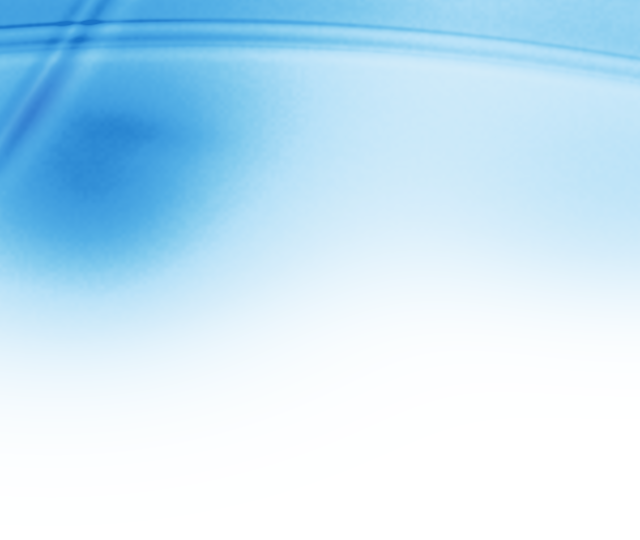
Write a Shadertoy shader that draws this background.

```glsl
#define HAZE_AMOUNT 0.64
#define CORE_AMOUNT 0.33
#define SKY_AMOUNT 0.20
#define ARC_PEAK vec2(0.30, 0.962)
#define ARC_BEND 0.145
#define STREAK_TOP 0.165
#define STREAK_SLOPE 0.55
#define GRAIN_AMOUNT 0.035
#define GRAIN_CELLS vec2(150.0, 126.0)
#define VIOLET vec3(0.25, 0.45, 0.80)

float hash(vec2 cell) {
    return fract(sin(dot(cell, vec2(127.1, 311.7))) * 43758.5);
}

// Smooth value noise
float noise(vec2 p) {
    vec2 cell = floor(p);
    vec2 f = fract(p);
    f = f * f * (3.0 - 2.0 * f);
    float low = mix(hash(cell), hash(cell + vec2(1.0, 0.0)), f.x);
    float high = mix(hash(cell + vec2(0.0, 1.0)), hash(cell + 1.0), f.x);
    return mix(low, high, f.y);
}

// Soft elliptical glow
float glow(vec2 p, vec2 center, vec2 radius) {
    vec2 q = (p - center) / radius;
    return exp(-dot(q, q));
}

// Soft line across a signed distance
float ridge(float d, float width) {
    return exp(-d * d / (width * width));
}

// White to deep blue, one step per 0.2 of depth
vec3 blueRamp(float depth) {
    vec3 shades[7] = vec3[7](
        vec3(1.0), vec3(0.84, 0.93, 0.98), vec3(0.71, 0.88, 0.97),
        vec3(0.50, 0.79, 0.93), vec3(0.33, 0.69, 0.90),
        vec3(0.24, 0.61, 0.87), vec3(0.10, 0.46, 0.78));
    float level = clamp(depth * 5.0, 0.0, 5.999);
    int i = int(level);
    return mix(shades[i], shades[i + 1], fract(level));
}

// Broad clouds of blue
float cloudDepth(vec2 p) {
    float depth = HAZE_AMOUNT * glow(p, vec2(0.08, 0.71), vec2(0.37, 0.29));
    depth += CORE_AMOUNT * glow(p, vec2(0.15, 0.64), vec2(0.15, 0.17));
    depth += 0.14 * glow(p, vec2(0.27, 0.84), vec2(0.20, 0.13));
    depth += 0.22 * glow(p, vec2(1.0, 0.65), vec2(0.30, 0.20));
    depth += SKY_AMOUNT * smoothstep(0.34, 0.90, p.y);
    depth -= 0.10 * glow(p, vec2(0.73, 1.0), vec2(0.14, 0.08));
    vec2 wisp = p + vec2(0.0, 0.15 * (p.x - 0.23));
    return depth + 0.12 * glow(wisp, vec2(0.23, 0.757), vec2(0.11, 0.035));
}

// Curved bands sweeping below the top edge
float arcDepth(vec2 p) {
    float dx = p.x - ARC_PEAK.x;
    float d = p.y - ARC_PEAK.y + ARC_BEND * dx * dx;
    float fade = mix(1.0, 0.4, smoothstep(0.1, 0.9, p.x));
    float depth = mix(0.48, 0.30, p.x) * smoothstep(-0.095, 0.04, d);
    depth += 0.28 * fade * ridge(d, 0.0045);
    depth -= 0.10 * fade * ridge(d + 0.013, 0.007);
    depth += 0.22 * fade * ridge(d + 0.032, 0.008);
    depth += 0.10 * fade * ridge(d + 0.046, 0.004);
    depth -= 0.11 * fade * ridge(d + 0.064, 0.012);
    return depth;
}

void mainImage(out vec4 fragColor, in vec2 fragCoord) {
    vec2 p = fragCoord / iResolution.xy;
    float depth = cloudDepth(p) + arcDepth(p);

    // Slanted streaks in the upper left
    float d = p.x - STREAK_TOP + STREAK_SLOPE * (1.0 - p.y);
    float reach = smoothstep(0.56, 0.76, p.y);
    depth += reach * 0.17 * ridge(d, 0.014);
    depth += reach * 0.12 * ridge(d + 0.040, 0.012);
    depth -= reach * 0.10 * ridge(d + 0.021, 0.007);
    depth -= reach * 0.12 * ridge(d - 0.038, 0.020);

    // Faint grain inside the blue
    float grain = noise(p * GRAIN_CELLS) - 0.5;
    depth += GRAIN_AMOUNT * grain * smoothstep(0.05, 0.5, depth);

    // Violet tint where the streak thickens
    vec3 color = blueRamp(depth);
    float tint = ridge(d, 0.028) * ridge(p.y - 0.80, 0.07);
    color = mix(color, VIOLET, 0.4 * tint);
    fragColor = vec4(color, 1.0);
}
```
